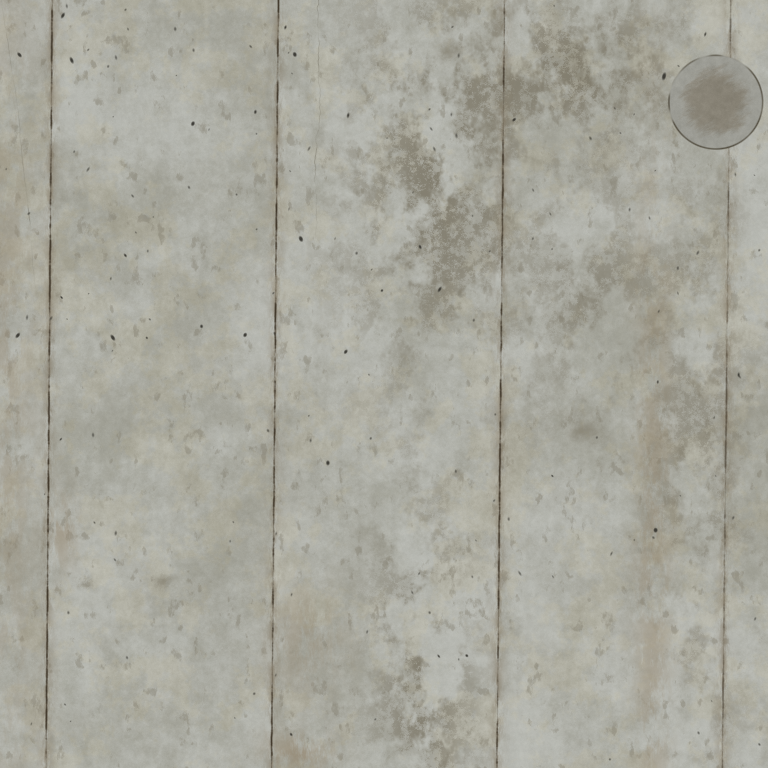
Write a Shadertoy shader that draws this texture.

```glsl
// Weathered board-marked concrete: tall planks, broken seams, stains, pores and a round plug.
const vec3 PALE = vec3(0.718, 0.724, 0.698);
const vec3 GREY = vec3(0.632, 0.632, 0.590);
const vec3 SOIL = vec3(0.495, 0.475, 0.415);
const vec3 RUST = vec3(0.570, 0.510, 0.415);
const vec3 SEAM = vec3(0.235, 0.200, 0.150);
const vec3 PORE = vec3(0.200, 0.195, 0.175);

float hash(vec2 p) {
    vec3 q = fract(p.xyx * 0.1031);
    q += dot(q, q.yzx + 33.33);
    return fract((q.x + q.y) * q.z);
}
float noise(vec2 p) {
    vec2 i = floor(p), f = fract(p);
    f = f * f * (3.0 - 2.0 * f);
    return mix(mix(hash(i), hash(i + vec2(1, 0)), f.x),
               mix(hash(i + vec2(0, 1)), hash(i + 1.0), f.x), f.y);
}
// Layered noise; a higher gain gives a grainier result
float fbm(vec2 p, float gain) {
    float sum = 0.0, total = 0.0, amp = 1.0;
    for (int i = 0; i < 5; i++) {
        sum += amp * noise(p);
        total += amp;
        p = mat2(1.6, 1.2, -1.2, 1.6) * p + 17.3;
        amp *= gain;
    }
    return sum / total;
}
// Soft elliptical patch
float spot(vec2 p, vec2 centre, vec2 radius) {
    vec2 d = (p - centre) / radius;
    return exp(-dot(d, d));
}
// Anti-aliased band of half-width w around distance zero
float line(float d, float w, float px) {
    return 1.0 - smoothstep(w - px, w + px, abs(d));
}
// Scattered pits, at most one per grid cell
float pores(vec2 p, float cells, float density, float maxRadius, float px) {
    vec2 id = floor(p * cells);
    vec2 centre = 0.2 + 0.6 * vec2(hash(id + 3.7), hash(id + 41.2));
    vec2 d = (fract(p * cells) - centre) / cells;
    d.x += d.y * (hash(id + 9.1) - 0.5);
    d.y *= mix(0.5, 1.0, hash(id + 23.0));
    float r = maxRadius * mix(0.35, 1.0, hash(id + 77.0));
    return step(hash(id + 55.5), density) * line(length(d), r, px);
}
// Mottled dirt, heaviest on the middle and right planks
float soiling(vec2 p) {
    float area = spot(p, vec2(0.57, 0.76), vec2(0.11, 0.25))
               + spot(p, vec2(0.55, 0.11), vec2(0.06, 0.22))
               + spot(p, vec2(0.76, 0.91), vec2(0.12, 0.09))
               + 0.7 * spot(p, vec2(0.78, 0.60), vec2(0.07, 0.15))
               + 0.6 * spot(p, vec2(0.91, 0.40), vec2(0.06, 0.40));
    float mottle = smoothstep(0.40, 0.62, fbm(p * vec2(21.0, 17.0) + 4.0, 0.68));
    float speckle = smoothstep(0.35, 0.62, fbm(p * 95.0, 0.75));
    return (min(area, 1.0) + 0.12) * mottle * mix(0.4, 1.0, speckle);
}
// Warm vertical runs and stains near the bottom
float rusting(vec2 p) {
    float runs = 0.7 * spot(p, vec2(0.85, 0.25), vec2(0.024, 0.55))
               + 0.5 * spot(p, vec2(0.01, 0.50), vec2(0.035, 0.60))
               + spot(p, vec2(0.39, 0.02), vec2(0.045, 0.025))
               + 0.6 * spot(p, vec2(0.40, 0.17), vec2(0.05, 0.07))
               + 0.8 * spot(p, vec2(0.08, 0.31), vec2(0.02, 0.05));
    return runs * smoothstep(0.32, 0.65, fbm(p * vec2(60.0, 24.0) + 8.0, 0.7));
}
float knots(vec2 p) {
    vec2 q = p + 0.016 * (vec2(fbm(p * 80.0, 0.7), fbm(p * 80.0 + 31.0, 0.7)) - 0.5);
    return spot(q, vec2(0.757, 0.437), vec2(0.017, 0.014)) + spot(q, vec2(0.585, 0.935), vec2(0.012))
         + spot(q, vec2(0.212, 0.242), vec2(0.012, 0.008)) + spot(q, vec2(0.113, 0.240), vec2(0.010, 0.006));
}
// Round plug with a smeared centre and a worn dark rim
vec3 addPlug(vec3 col, vec2 p, vec2 centre, float radius, float px) {
    vec2 d = p - centre;
    float r = length(d);
    float brush = fbm(vec2(d.x + d.y, 3.0 * (d.y - 0.6 * d.x)) * 40.0, 0.65);
    float smear = 1.0 - smoothstep(0.45, 0.85, r / radius + 0.5 * (brush - 0.5));
    vec3 face = mix(vec3(0.61, 0.61, 0.58), vec3(0.53, 0.51, 0.46), smear);
    face += 0.09 * (fbm(p * 110.0, 0.75) - 0.5);
    col = mix(col, face, line(r, radius, px));
    float rim = smoothstep(0.1, 0.8, noise(d * 60.0));
    return mix(col, vec3(0.32, 0.30, 0.25), rim * line(r - radius, 0.0009, px));
}

void mainImage(out vec4 fragColor, in vec2 fragCoord) {
    vec2 p = fragCoord / iResolution.xy;
    float px = 1.0 / iResolution.y;
    // Slightly leaning plank layout
    float pitch = 0.2935 + 0.001 * p.y;
    float t = (p.x - 0.060 - 0.008 * p.y) / pitch;
    float id = floor(t + 0.5);
    float seamDist = (t - id) * pitch + 0.0012 * (fbm(vec2(id * 9.0, p.y * 60.0), 0.7) - 0.5);
    // Cement tone, board grain and fine grit
    float cloud = fbm(p * vec2(9.0, 7.0) + 20.0 + 3.0 * floor(t), 0.6);
    float tone = smoothstep(0.32, 0.76, mix(cloud, fbm(p * 55.0, 0.75), 0.4));
    vec3 col = mix(PALE, GREY, tone);
    col += 0.014 * (noise(p * vec2(14.0, 120.0)) + noise(p * vec2(160.0, 9.0)) - 1.0);
    col += 0.055 * (fbm(p * 190.0, 0.8) - 0.5);
    col += vec3(0.012, 0.004, -0.014) * smoothstep(0.48, 0.64, fbm(p * 24.0 + 60.0, 0.7));
    col = mix(col, SOIL, 0.4 * smoothstep(0.66, 0.82, fbm(p * vec2(90.0, 60.0) + 7.0, 0.5)));
    // Stains
    col = mix(col, SOIL, 0.80 * soiling(p));
    col = mix(col, RUST, 0.62 * rusting(p));
    col = mix(col, SOIL, 0.60 * min(knots(p), 1.0));
    // Thin broken seams with dirty edges
    float wear = smoothstep(0.30, 0.66, fbm(vec2(id * 13.0 + 5.0, p.y * 32.0), 0.75));
    float halo = exp(-abs(seamDist) / 0.006) * smoothstep(0.3, 0.7, fbm(p * vec2(120.0, 40.0), 0.7));
    col = mix(col, RUST * 0.85, 0.6 * halo);
    float depth = (0.30 + 0.65 * wear) * (id > 2.5 ? 0.65 : 1.0);
    col = mix(col, SEAM, depth * line(seamDist, 0.0004 + 0.0007 * wear, px));
    // Hairline cracks
    float wander = 0.022 * (fbm(vec2(p.y * 18.0, 2.0), 0.6) - 0.5);
    float crack = line(p.x - 0.412 - wander, 0.0003, px) * smoothstep(0.65, 0.75, p.y);
    float curve = 0.048 - 0.16 * pow(max(p.y - 0.58, 0.0), 1.4) + 0.4 * wander;
    crack += line(p.x - curve, 0.0003, px) * smoothstep(0.60, 0.70, p.y);
    col = mix(col, SOIL * 0.85, 0.7 * crack * noise(p * 50.0));
    // Pores, more frequent near the top
    float crowd = mix(0.4, 1.6, p.y);
    col = mix(col, PORE, 0.9 * pores(p, 17.0, 0.10 * crowd, 0.0024, px));
    col = mix(col, PORE, 0.6 * pores(p + 0.37, 38.0, 0.09 * crowd, 0.0014, px));
    col = addPlug(col, p, vec2(0.932, 0.867), 0.061, px);
    fragColor = vec4(clamp(col, 0.0, 1.0), 1.0);
}
```
